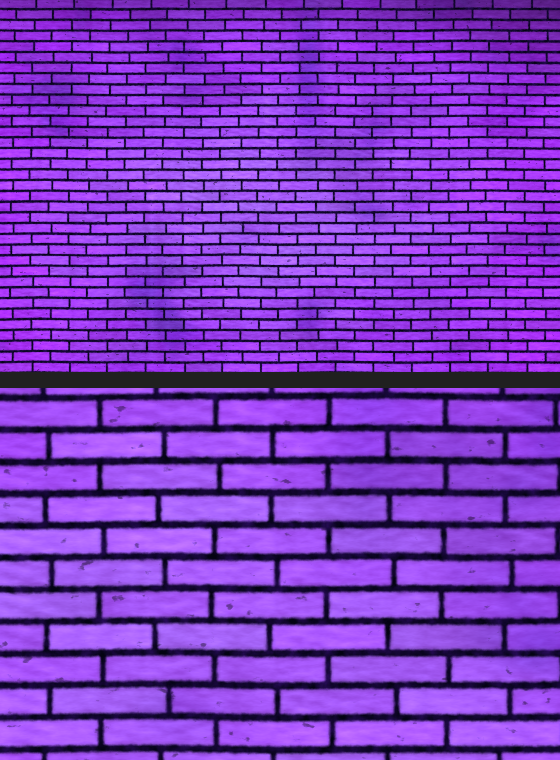
Top, the full canvas; bottom, a detail of the centre.
Write a WebGL 2 fragment shader that draws this texture.

```glsl
#version 300 es
precision highp float;
uniform vec2 u_resolution;
out vec4 fragColor;

// Layout, in canvas heights
const float ROWS = 34.75;
const float ROW_SHIFT = 0.16;
const float BRICK_PITCH = 0.1023;
const float BED_WIDTH = 0.0058;
const float JOINT_WIDTH = 0.0046;
const float CORNER = 0.0022;
const float EDGE_SOFT = 0.0017;
const float EDGE_WEAR = 0.0011;
const float JOINT_JITTER = 0.07;
const float ROW_JITTER = 0.07;

// Surface
const float BRICK_VARIATION = 0.13;
const float GRAIN = 0.14;
const float CLOUDS = 0.20;
const vec2 GLOW_CENTER = vec2(0.70, 0.42);
const vec2 GLOW_SIZE = vec2(0.55, 0.36);
const vec2 STAIN_POS = vec2(0.83, 0.80);
const vec2 STAIN_SIZE = vec2(0.035, 0.20);

const vec3 PURPLE = vec3(0.62, 0.19, 0.96);
const vec3 MAGENTA = vec3(0.67, 0.18, 0.97);
const vec3 LILAC = vec3(0.66, 0.37, 0.99);
const vec3 INDIGO = vec3(0.45, 0.20, 0.88);
const vec3 MORTAR_DEEP = vec3(0.01, 0.01, 0.07);
const vec3 MORTAR_LIT = vec3(0.17, 0.05, 0.38);

vec2 hash2(vec2 p) {
    vec3 q = fract(p.xyx * vec3(0.1031, 0.1030, 0.0973));
    q += dot(q, q.yzx + 33.33);
    return fract((q.xx + q.yz) * q.zy);
}

float cornerSlope(vec2 cell, vec2 offset, vec2 f) {
    return dot(hash2(cell + offset) * 2.0 - 1.0, f - offset);
}

float gradientNoise(vec2 p) {
    vec2 i = floor(p), f = p - i;
    vec2 u = f * f * f * (f * (f * 6.0 - 15.0) + 10.0);
    float low = mix(cornerSlope(i, vec2(0, 0), f), cornerSlope(i, vec2(1, 0), f), u.x);
    float high = mix(cornerSlope(i, vec2(0, 1), f), cornerSlope(i, vec2(1, 1), f), u.x);
    return mix(low, high, u.y);
}

float fbm(vec2 p) {
    float sum = 0.0, amp = 1.0;
    for (int k = 0; k < 4; k++) {
        sum += amp * gradientNoise(p);
        p = p * 2.03 + 17.3;
        amp *= 0.5;
    }
    return sum;
}

// Returns the depth inside a brick (negative in mortar) and the brick id
float brickDepth(vec2 p, out vec2 id) {
    float y = (1.0 - p.y) * ROWS + ROW_SHIFT + 0.12 * gradientNoise(p * vec2(5.0, 2.0) + 40.0);
    float row = floor(y);
    float phase = 0.82 + 0.12 * exp(-row / 5.0) - 0.5 * mod(row, 2.0);
    phase += (hash2(vec2(row, 71.0)).x - 0.5) * ROW_JITTER;
    float x = p.x / BRICK_PITCH - phase;

    // Nearest vertical joint, moved a little off the regular spacing
    float joint = floor(x + 0.5);
    float offset = x - joint - (hash2(vec2(joint + 50.0, row)).x - 0.5) * JOINT_JITTER;
    id = vec2(joint - step(offset, 0.0) + 50.0, row);

    float bed = BED_WIDTH * (0.9 + 0.25 * hash2(id + 5.0).y);
    vec2 inset = vec2(abs(offset) * BRICK_PITCH - 0.5 * JOINT_WIDTH,
                      (0.5 - abs(y - row - 0.5)) / ROWS - 0.5 * bed);
    vec2 q = CORNER - inset;
    return CORNER - length(max(q, 0.0)) - min(max(q.x, q.y), 0.0);
}

// Broad colour changes over the wall
vec3 wallColor(vec2 p, float aspect) {
    float clouds = fbm(p * vec2(3.5, 4.5) + 9.0);
    vec2 g = (p - GLOW_CENTER) / GLOW_SIZE;
    float glow = exp(-dot(g, g)) + 0.35 * clouds;
    float side = smoothstep(0.25, 0.5, abs(p.x / aspect - 0.5)) * (1.0 - 0.6 * p.y);
    vec3 color = mix(PURPLE, MAGENTA, side);
    color = mix(color, LILAC, clamp(glow, 0.0, 1.0));
    vec2 s = (p - STAIN_POS) / STAIN_SIZE;
    float stain = 0.55 * exp(-dot(s, s)) + 0.6 * smoothstep(0.15, 0.7, -clouds);
    return mix(color, INDIGO, clamp(stain, 0.0, 0.7)) * (1.0 + CLOUDS * min(clouds, 0.2));
}

float topShade(vec2 p, float aspect) {
    float top = smoothstep(0.86, 1.02, p.y);
    float corner = smoothstep(0.65, 1.05, p.x / aspect) * smoothstep(0.68, 1.0, p.y);
    return (1.0 - 0.28 * top) * (1.0 - 0.35 * corner);
}

void main() {
    vec2 p = gl_FragCoord.xy / u_resolution.y;
    float aspect = u_resolution.x / u_resolution.y;
    float soft = max(EDGE_SOFT, 0.6 / u_resolution.y);

    vec2 id;
    float depth = brickDepth(p, id) + EDGE_WEAR * fbm(p * 130.0);
    float face = smoothstep(-soft, soft, depth);

    // Per-brick tone, streaky grain and chipped pits
    vec2 tone = hash2(id + 11.0) - 0.5;
    float grain = fbm(p * vec2(45.0, 140.0) + id * 3.7);
    float pits = smoothstep(0.38, 0.65, fbm(p * vec2(60.0, 95.0) + 31.0));
    vec3 brick = wallColor(p, aspect) * (1.0 + BRICK_VARIATION * tone.x + GRAIN * grain);
    brick.g += 0.07 * tone.y + 0.05 * grain;
    brick *= (1.0 - 0.4 * pits) * mix(0.86, 1.0, smoothstep(0.0, 0.004, depth));

    float lit = clamp(0.35 + 0.8 * fbm(p * 70.0 + 3.0), 0.0, 1.0);
    vec3 mortar = mix(MORTAR_DEEP, MORTAR_LIT, lit);
    vec3 color = mix(mortar, brick * topShade(p, aspect), face);
    fragColor = vec4(clamp(color, 0.0, 1.0), 1.0);
}
```
